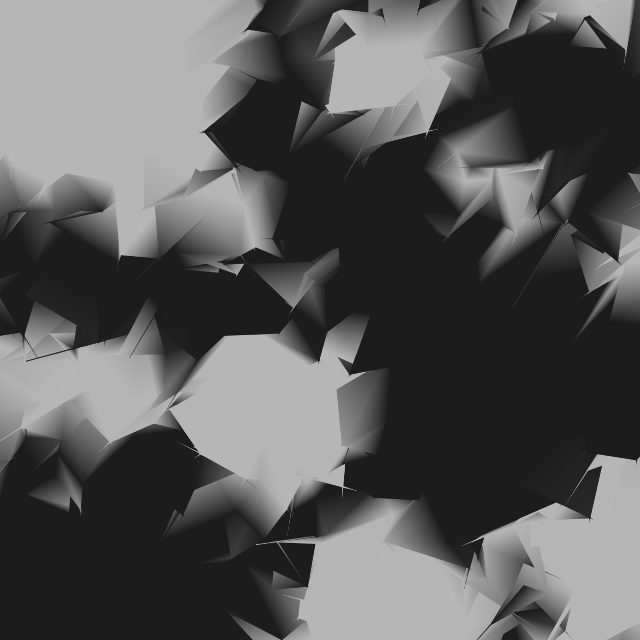
Reproduce this background procedurally as a WebGL 2 fragment shader.

```glsl
#version 300 es
precision highp float;
// Pale angular masses breaking into grey shards on a near-black ground.
// A triangle mesh is shuffled until it folds over itself; each vertex takes
// a tone from a field of soft ellipses and triangles blend their corner tones.

uniform vec2 u_resolution;
out vec4 fragColor;

const float GRID = 25.0;      // mesh cells across the canvas
const float SHUFFLE = 1.4;    // largest vertex offset, in cells
const int REACH = 2;          // cells searched around each point
const vec3 DARK = vec3(0.11);
const vec3 PALE = vec3(0.715);

float hash(vec2 p) {
  return fract(sin(dot(p, vec2(127.1, 311.7))) * 43758.5453);
}

float cross2(vec2 a, vec2 b) {
  return a.x * b.y - a.y * b.x;
}

// Approximate signed distance to an ellipse, positive inside.
float mass(vec2 p, vec2 center, vec2 radii) {
  return (1.0 - length((p - center) / radii)) * min(radii.x, radii.y);
}

// Large solid masses joined with looser, greyer clusters.
float massField(vec2 p) {
  float solid = mass(p, vec2(0.12, 0.94), vec2(0.26, 0.26));
  solid = max(solid, mass(p, vec2(0.42, 0.35), vec2(0.14, 0.135)));
  solid = max(solid, mass(p, vec2(0.60, 0.02), vec2(0.18, 0.16)));
  solid = max(solid, mass(p, vec2(1.01, 0.12), vec2(0.18, 0.18)));
  solid = max(solid, mass(p, vec2(1.02, 0.62), vec2(0.06, 0.09)));
  solid = max(solid, mass(p, vec2(0.92, 1.01), vec2(0.14, 0.07)));
  float loose = mass(p, vec2(0.13, 0.40), vec2(0.22, 0.09));
  loose = max(loose, mass(p, vec2(0.60, 0.90), vec2(0.09, 0.12)));
  loose = max(loose, mass(p, vec2(0.79, 0.72), vec2(0.08, 0.06)));
  loose = max(loose, mass(p, vec2(0.30, 0.68), vec2(0.12, 0.06)));
  return max(solid, 0.55 * loose);
}

// Tone of a mesh vertex, with a few stray bright ones near the masses.
float vertexTone(vec2 id) {
  float h = hash(id + 53.7);
  float stray = 0.025 * (h - 0.5) + 0.06 * pow(h, 12.0);
  return smoothstep(-0.014, 0.018, massField(id / GRID) + stray - 0.004);
}

// Shuffled position of a mesh vertex, in cells.
vec2 vertexPosition(vec2 id) {
  vec2 offset = vec2(hash(id), hash(id + 19.3)) * 2.0 - 1.0;
  return id + SHUFFLE * offset;
}

// Paints one triangle over the tone, fading across one pixel at its rim.
void paintTriangle(vec2 q, vec2 idA, vec2 idB, vec2 idC,
                   vec2 a, vec2 b, vec2 c, float pixel, inout float tone) {
  float area = cross2(b - a, c - a);
  if (abs(area) < 0.002) return;
  vec3 w = vec3(cross2(c - b, q - b), cross2(a - c, q - c),
                cross2(b - a, q - a)) / area;
  vec3 rim = w * abs(area) / vec3(length(c - b), length(a - c), length(b - a));
  float inside = min(rim.x, min(rim.y, rim.z));
  float coverage = clamp(1.0 + inside / pixel, 0.0, 1.0);
  if (coverage <= 0.0) return;
  w = max(w, 0.0);
  w /= w.x + w.y + w.z;
  vec3 corners = vec3(vertexTone(idA), vertexTone(idB), vertexTone(idC));
  tone = mix(tone, dot(w, corners), coverage);
}

// Tone of the folded mesh at a point given in cells.
float foldedMesh(vec2 q, float pixel) {
  float tone = 0.0;
  vec2 cell = floor(q);
  for (int j = -REACH; j <= REACH; j++) {
    vec2 id = cell + vec2(float(-REACH), float(j));
    vec2 a = vertexPosition(id);
    vec2 d = vertexPosition(id + vec2(0.0, 1.0));
    for (int i = -REACH; i <= REACH; i++) {
      vec2 idB = id + vec2(1.0, 0.0);
      vec2 idC = id + vec2(1.0, 1.0);
      vec2 idD = id + vec2(0.0, 1.0);
      vec2 b = vertexPosition(idB);
      vec2 c = vertexPosition(idC);
      paintTriangle(q, id, idB, idC, a, b, c, pixel, tone);
      paintTriangle(q, id, idC, idD, a, c, d, pixel, tone);
      id = idB;
      a = b;
      d = c;
    }
  }
  return tone;
}

void main() {
  float side = min(u_resolution.x, u_resolution.y);
  vec2 p = gl_FragCoord.xy / side;
  float tone = foldedMesh(p * GRID, GRID / side);
  // Lift the middle tones so gradients lean towards the pale end.
  tone *= 1.4 - 0.4 * tone;
  fragColor = vec4(mix(DARK, PALE, tone), 1.0);
}
```
